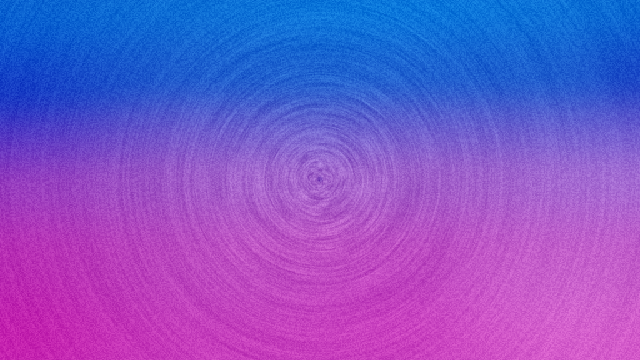
Reproduce this background procedurally as a Shadertoy shader.

```glsl
// Brushed disc: a blue to violet to magenta gradient with soft corner lights,
// overlaid with concentric streaks from polar value noise and a fine grain.
// The streaks are strongest at the centre and fade toward the edges.

#define TAU 6.2831853
#define CENTER vec2(0.5, 0.502)
#define STREAK_GAIN 0.26
#define STREAK_FADE 3.2
#define GRAIN_GAIN 0.10
#define GRAIN_CELLS 288.0

float hash(vec2 p) {
    return fract(sin(dot(p, vec2(12.9898, 78.233))) * 43758.5453);
}

// Value noise over (turn, radius), seamless around the circle
float polarNoise(float turn, float radius, float segments, float rings) {
    vec2 p = vec2(turn * segments, radius * rings);
    vec2 cell = floor(p);
    vec2 f = fract(p);
    f = f * f * (3.0 - 2.0 * f);
    float x0 = mod(cell.x, segments);
    float x1 = mod(cell.x + 1.0, segments);
    float inner = mix(hash(vec2(x0, cell.y)), hash(vec2(x1, cell.y)), f.x);
    float outer = mix(hash(vec2(x0, cell.y + 1.0)), hash(vec2(x1, cell.y + 1.0)), f.x);
    return mix(inner, outer, f.y) - 0.5;
}

// Soft elliptical light
float glow(vec2 uv, vec2 center, vec2 size) {
    vec2 d = (uv - center) / size;
    return exp(-dot(d, d));
}

// Vertical colour ramp, h running from bottom to top
vec3 ramp(float h) {
    const vec3 magenta = vec3(0.78, 0.25, 0.74);
    const vec3 orchid = vec3(0.73, 0.30, 0.755);
    const vec3 violet = vec3(0.61, 0.36, 0.785);
    const vec3 indigo = vec3(0.41, 0.36, 0.80);
    const vec3 royal = vec3(0.12, 0.36, 0.80);
    const vec3 azure = vec3(0.05, 0.43, 0.83);
    vec3 c = mix(magenta, orchid, smoothstep(0.0, 0.32, h));
    c = mix(c, violet, smoothstep(0.28, 0.54, h));
    c = mix(c, indigo, smoothstep(0.50, 0.67, h));
    c = mix(c, royal, smoothstep(0.62, 0.80, h));
    return mix(c, azure, smoothstep(0.76, 1.0, h));
}

vec3 background(vec2 uv) {
    // The blue reaches lower at the left side
    float sag = 0.045 * (1.0 - smoothstep(0.0, 0.3, uv.x));
    vec3 c = ramp(uv.y + sag * smoothstep(0.3, 0.65, uv.y));
    // Deep left edge and upper right corner
    c += vec3(-0.03, -0.13, -0.03) * glow(uv, vec2(0.0, 0.68), vec2(0.18, 0.28));
    c += vec3(-0.02, -0.09, -0.03) * glow(uv, vec2(1.02, 0.78), vec2(0.10, 0.15));
    c += vec3(-0.01, -0.13, -0.06) * glow(uv, vec2(0.0, 0.12), vec2(0.20, 0.34));
    // Lights at the top, right and lower right
    c += vec3(-0.01, 0.04, 0.03) * glow(uv, vec2(0.62, 0.98), vec2(0.25, 0.15));
    c += vec3(0.02, 0.06, 0.04) * glow(uv, vec2(0.98, 0.5), vec2(0.20, 0.20));
    c += vec3(0.06, 0.12, 0.06) * glow(uv, vec2(0.90, 0.08), vec2(0.20, 0.25));
    // Saturated patch beneath the disc
    c += vec3(0.0, -0.04, -0.01) * glow(uv, vec2(0.62, 0.18), vec2(0.14, 0.18));
    return c;
}

// Layered arcs, from broad bands to hairlines
float streaks(vec2 p) {
    float r = length(p);
    float angle = atan(p.y, p.x);
    float turn = angle / TAU + 0.5;
    r += 0.005 * sin(angle + 40.0 * r) * exp(-r * 12.0);
    float sum = 0.0;
    float rings = 40.0;
    float segments = 7.0;
    float weight = 0.22;
    for (int i = 0; i < 4; i++) {
        sum += weight * polarNoise(turn + 0.17 * float(i), r, segments, rings);
        rings *= 1.9;
        segments += 4.0;
        weight *= 1.3;
    }
    return sum * (0.22 + exp(-r * STREAK_FADE));
}

void mainImage(out vec4 fragColor, in vec2 fragCoord) {
    vec2 uv = fragCoord / iResolution.xy;
    vec2 p = (uv - CENTER) * vec2(iResolution.x / iResolution.y, 1.0);

    vec3 color = background(uv);
    // Pale sheen around the hub, then streaks and grain
    color += vec3(0.03, 0.05, 0.02) * exp(-dot(p, p) * 14.0);
    color += STREAK_GAIN * streaks(p) * vec3(0.8, 1.0, 0.6);
    float grain = hash(floor(p * GRAIN_CELLS) + 0.5) - 0.5;
    color += GRAIN_GAIN * grain * vec3(0.8, 1.0, 0.6);
    // Small dark eye at the hub
    color -= vec3(0.14, 0.12, 0.06) * smoothstep(0.012, 0.003, length(p));

    fragColor = vec4(clamp(color, 0.0, 1.0), 1.0);
}
```
